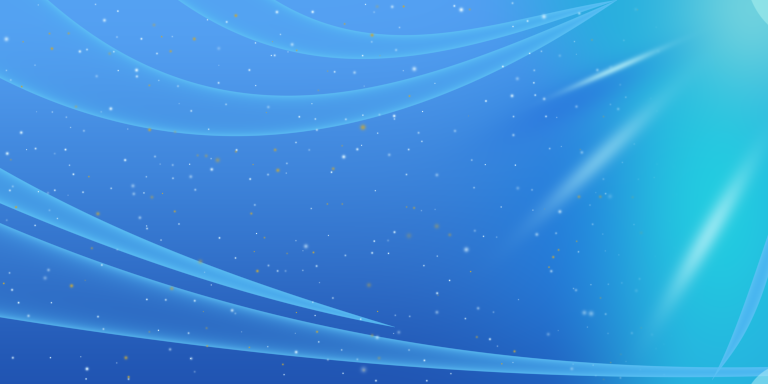
This background is drawn by a WebGL 2 fragment shader. Its source:

```glsl
#version 300 es
precision highp float;
// Blue to cyan backdrop with glowing ribbons, soft light streaks and star dust.
// Ribbons lie between pairs of cubic curves; streaks are rotated gaussians;
// stars are scattered by hashing the cells of several grids.
uniform vec2 u_resolution;
out vec4 outColor;

const vec3 RIBBON = vec3(0.30, 0.70, 0.95);
const vec3 RIM = vec3(0.44, 0.83, 0.97);
const vec3 PALE = vec3(0.72, 0.94, 0.97);
const vec3 GOLD = vec3(0.75, 0.65, 0.27);

vec3 hash3(vec2 cell) {
    vec3 q = fract(cell.xyx * vec3(0.1031, 0.1030, 0.0973));
    q += dot(q, q.yxz + 33.33);
    return fract((q.xxy + q.yzz) * q.zyx);
}

// Cubic passing through four heights evenly spaced over t = 0..1
float cubic(float t, vec4 h) {
    float a = 3.0 * t - 1.0, b = 3.0 * t - 2.0, c = t - 1.0;
    return dot(h, vec4(-0.5 * a * b * c, 4.5 * t * b * c,
                       -4.5 * t * a * c, 0.5 * t * a * b));
}

// Signed distance above a cubic edge, corrected for its slope
float edgeDistance(vec2 p, vec2 span, vec4 h) {
    float width = span.y - span.x;
    float t = (p.x - span.x) / width;
    float y = cubic(t, h);
    float slope = (cubic(t + 0.01, h) - y) / (0.01 * width);
    return (p.y - y) / sqrt(1.0 + slope * slope);
}

// Translucent band with light gathered along both inner edges
vec3 addRibbon(vec3 color, vec2 p, vec2 span, vec4 upper, vec4 lower,
               float fill, float glow, float px) {
    float top = -edgeDistance(p, span, upper);
    float bottom = edgeDistance(p, span, lower);
    float inside = smoothstep(-px, px, top) * smoothstep(-px, px, bottom)
                 * step(span.x, p.x) * step(p.x, span.y);
    float halo = exp(-max(top, 0.0) / glow) + exp(-max(bottom, 0.0) / glow);
    float rim = exp(-max(min(top, bottom), 0.0) / 0.008);
    color = mix(color, RIBBON, inside * min(fill + 0.6 * halo, 0.85));
    return mix(color, RIM, inside * 0.45 * rim);
}

float streak(vec2 p, vec2 center, float angle, vec2 size) {
    vec2 d = p - center;
    float c = cos(angle), s = sin(angle);
    vec2 q = vec2(c * d.x + s * d.y, c * d.y - s * d.x) / size;
    return exp(-dot(q, q));
}

// One star in some of the cells of a grid
vec3 addStars(vec3 color, vec2 p, float cells, float amount, float radius, float seed) {
    vec2 cell = floor(p * cells);
    vec3 place = hash3(cell + seed);
    vec3 kind = hash3(cell + seed + 71.0);
    vec2 d = p * cells - cell - mix(vec2(0.2), vec2(0.8), place.xy);
    float size = radius * mix(0.6, 1.15, kind.x);
    float light = exp(-dot(d, d) / (cells * cells * size * size));
    float shown = step(place.z, amount) * (1.0 - smoothstep(1.3, 1.8, p.x));
    vec3 tint = kind.y < 0.25 ? GOLD : vec3(0.85, 0.95, 1.0);
    return mix(color, tint, light * shown * mix(0.25, 0.95, kind.z));
}

vec3 backdrop(vec2 p) {
    vec3 color = mix(vec3(0.12, 0.32, 0.69), vec3(0.23, 0.50, 0.84), smoothstep(-0.1, 0.58, p.y));
    color = mix(color, vec3(0.33, 0.63, 0.95), smoothstep(0.4, 1.0, p.y));
    // Saturated blue before the cyan side
    color = mix(color, vec3(0.12, 0.50, 0.87), 0.8 * streak(p, vec2(1.57, 0.42), 0.0, vec2(0.33, 0.45)));
    // Cyan side, reaching further left at the top
    float reach = p.x + 0.2 * smoothstep(0.6, 1.05, p.y);
    color = mix(color, vec3(0.15, 0.68, 0.87), smoothstep(1.4, 1.82, reach));
    color = mix(color, vec3(0.13, 0.81, 0.88), 0.9 * streak(p, vec2(1.88, 0.47), 0.0, vec2(0.2, 0.38)));
    return mix(color, vec3(0.50, 0.85, 0.87), 0.8 * streak(p, vec2(1.96, 0.98), 0.0, vec2(0.2, 0.22)));
}

void main() {
    vec2 p = gl_FragCoord.xy / u_resolution.y;
    p.x *= 2.0 * u_resolution.y / u_resolution.x;
    float px = 0.8 / u_resolution.y;
    vec3 color = backdrop(p);

    // Shadow and light streaks
    color = mix(color, vec3(0.15, 0.44, 0.86), 0.55 * streak(p, vec2(1.5, 0.74), 0.45, vec2(0.22, 0.05)));
    color = mix(color, PALE, 0.75 * streak(p, vec2(1.6, 0.82), 0.41, vec2(0.12, 0.009)));
    color = mix(color, PALE, 0.48 * streak(p, vec2(1.565, 0.59), 0.76, vec2(0.2, 0.026)));
    color = mix(color, PALE, 0.7 * streak(p, vec2(1.845, 0.39), 1.04, vec2(0.19, 0.028)));

    // Upper ribbons
    vec2 wide = vec2(0.0, 1.607);
    color = addRibbon(color, p, wide, vec4(1.124, 0.776, 0.797, 1.0), vec4(0.797, 0.648, 0.724, 1.0), 0.08, 0.022, px);
    color = addRibbon(color, p, vec2(0.464, 1.607), vec4(1.24, 0.94, 0.924, 1.0), vec4(1.0, 0.852, 0.883, 1.0), 0.08, 0.02, px);
    // Lower ribbons
    color = addRibbon(color, p, vec2(0.0, 1.029), vec4(0.5625, 0.391, 0.258, 0.148), vec4(0.471, 0.336, 0.227, 0.148), 0.25, 0.025, px);
    color = addRibbon(color, p, vec2(0.0, 2.0), vec4(0.419, 0.193, 0.073, 0.044), vec4(0.174, 0.083, 0.029, 0.021), 0.06, 0.026, px);
    // Right corner ribbon, pale discs at the top and bottom corners
    color = addRibbon(color, p, vec2(1.854, 2.0), vec4(0.01, 0.115, 0.245, 0.388), vec4(0.01, 0.075, 0.155, 0.28), 0.5, 0.03, px);
    float disc = length(p - vec2(2.13, 1.07)) - 0.187;
    color = mix(color, vec3(0.64, 0.93, 0.93), 0.6 * (1.0 - smoothstep(-px, px, disc)));
    float corner = length(p - vec2(2.06, -0.07)) - 0.125;
    color = mix(color, PALE, 0.5 * (1.0 - smoothstep(-px, px, corner)));

    // Star dust from fine to coarse
    for (int i = 0; i < 4; i++) {
        float layer = float(i);
        color = addStars(color, p, 25.0 - 6.0 * layer, 0.24 - 0.05 * layer,
                         0.0026 + 0.0015 * layer, 19.0 + 37.0 * layer);
    }
    outColor = vec4(color, 1.0);
}
```
